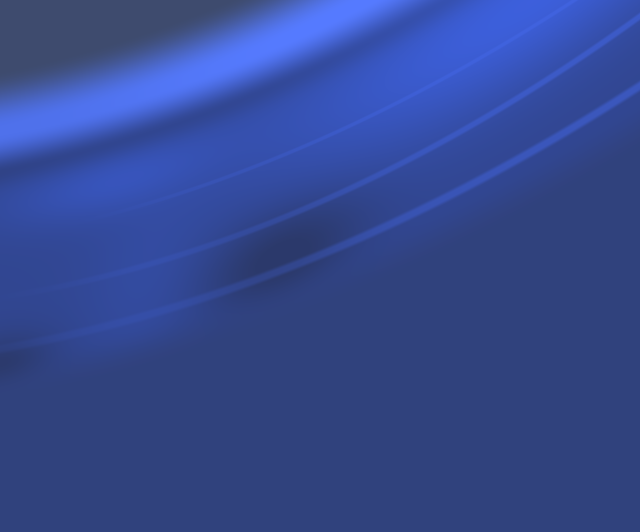
Write a Shadertoy shader that draws this background.

```glsl
// Draws soft blue light bands sweeping upward in arcs over a dark blue field.

const float ASPECT = 1.2;

const vec3 FIELD  = vec3(0.190, 0.258, 0.490);
const vec3 SLATE  = vec3(0.243, 0.294, 0.430);
const vec3 DEEP   = vec3(0.170, 0.225, 0.420);
const vec3 VIVID  = vec3(0.245, 0.390, 0.910);
const vec3 BEAM   = vec3(0.335, 0.480, 1.000);
const vec3 STREAK = vec3(0.270, 0.410, 0.920);

// Arcs are parabolas: x = height at the left side, y = slope, z = bend
const vec3 BEAM_TOP    = vec3(0.816, 0.200, 0.243);
const vec3 BEAM_BOTTOM = vec3(0.680, 0.200, 0.218);
const vec3 OUTER_EDGE  = vec3(0.273, 0.200, 0.166);
const vec3 FLOW        = vec3(0.000, 0.190, 0.210);

// Approximate signed distance to an arc, positive above it
float arcDistance(vec2 p, vec3 arc) {
    float height = arc.x + p.x * (arc.y + arc.z * p.x);
    float slope = arc.y + 2.0 * arc.z * p.x;
    return (p.y - height) / sqrt(1.0 + slope * slope);
}

// Elliptical gaussian spot
float spot(vec2 p, vec2 center, vec2 radius) {
    vec2 d = (p - center) / radius;
    return exp(-dot(d, d));
}

// Thin line with soft sides
float softLine(float d, float halfWidth) {
    return 1.0 - smoothstep(halfWidth * 0.4, halfWidth * 1.5, abs(d));
}

// Light level inside the sheet, in coordinates that follow the arcs
float sheetLight(vec2 q) {
    float light = 0.30;
    light += 0.28 * spot(q, vec2(0.20, 0.61), vec2(0.20, 0.06));
    light += 0.12 * spot(q, vec2(0.28, 0.40), vec2(0.12, 0.15));
    light += 0.60 * spot(q, vec2(1.00, 0.60), vec2(0.50, 0.15));
    light -= 0.36 * spot(q, vec2(0.53, 0.36), vec2(0.15, 0.09));
    light -= 0.30 * spot(q, vec2(0.00, 0.31), vec2(0.10, 0.06));
    return light;
}

// Three streaks that brighten toward the right
vec3 addStreaks(vec3 color, vec2 p) {
    vec3 arcs[3] = vec3[3](vec3(0.5505, 0.181, 0.219),
                           vec3(0.4406, 0.158, 0.2355),
                           vec3(0.3440, 0.177, 0.196));
    for (int i = 0; i < 3; i++) {
        float halfWidth = 0.0035 + 0.0020 * float(i);
        float strength = mix(0.10, 0.48, smoothstep(0.0, 1.2, p.x));
        strength *= smoothstep(-0.05, 0.25, p.x - 0.15 * float(1 - i));
        float line = softLine(arcDistance(p, arcs[i]), halfWidth);
        color = mix(color, STREAK, strength * line);
    }
    return color;
}

void mainImage(out vec4 fragColor, in vec2 fragCoord) {
    vec2 p = fragCoord / iResolution.xy * vec2(ASPECT, 1.0);
    vec2 flow = vec2(p.x, p.y - p.x * (FLOW.y + FLOW.z * p.x));

    float aboveTop = arcDistance(p, BEAM_TOP);
    float aboveBottom = arcDistance(p, BEAM_BOTTOM);
    float aboveOuter = arcDistance(p, OUTER_EDGE);

    // Glowing sheet, shaded just below the beam
    float light = sheetLight(flow);
    light -= 0.12 * exp(-pow((aboveBottom + 0.005) / 0.025, 2.0));
    vec3 sheet = addStreaks(mix(DEEP, VIVID, clamp(light, 0.0, 1.0)), p);
    vec3 color = mix(FIELD, sheet, smoothstep(-0.03, 0.055, aboveOuter));

    // Bright beam with a slate area behind its upper edge
    vec3 beam = BEAM * mix(0.92, 1.0, smoothstep(0.0, 0.6, p.x));
    color = mix(color, beam, smoothstep(-0.005, 0.065, aboveBottom));
    color = mix(color, SLATE, smoothstep(-0.055, 0.050, aboveTop));

    fragColor = vec4(color, 1.0);
}
```
